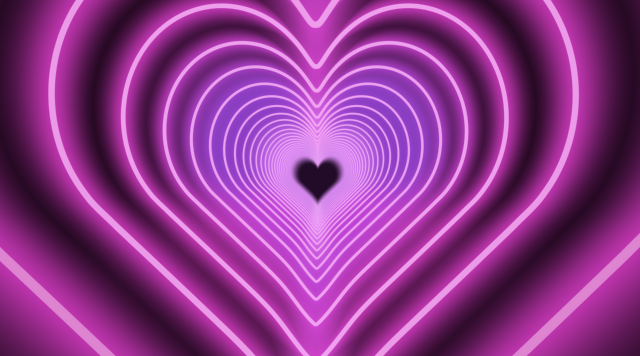
This background is drawn by a WebGL 1 fragment shader. Its source:

```glsl
precision highp float;
uniform vec2 u_resolution;

#define VANISHING_POINT vec2(0.497, 0.493)
#define DEPTH_SCALE 2.006
#define RING_OFFSET 0.72
#define TUBE_WIDTH 0.0122
#define GLOW_SPREAD 0.34
#define CORE_SIZE 0.061
#define DARK vec3(0.08, 0.015, 0.075)
#define MAGENTA vec3(0.69, 0.19, 0.63)
#define VIOLET vec3(0.53, 0.24, 0.75)
#define ORCHID vec3(0.71, 0.26, 0.80)
#define LILAC vec3(0.80, 0.49, 0.92)
#define TUBE vec3(0.95, 0.67, 0.95)

// Half width of the heart, centred on the origin, that passes through p
float heartScale(vec2 p) {
  float r = length(p) + 1e-5;

  // Straight flanks, drawn out a little at the tip
  float x = sqrt(p.x * p.x + 0.0001 * r * r);
  float tip = max(-p.y / r, 0.0);
  float flare = 1.0 - 0.07 * exp(-20.0 * (1.0 - tip * tip));
  float flank = (0.95 * x - p.y) / 0.893 * flare;

  // Elliptical lobes, met by a ray from the origin
  vec2 radii = vec2(0.51, 0.58);
  vec2 center = vec2(0.49, 0.33) / radii;
  vec2 q = vec2(sqrt(p.x * p.x + 0.0036 * r * r), p.y) / radii;
  float along = dot(q, center);
  float qq = dot(q, q) + 1e-8;
  float root = along * along - qq * (dot(center, center) - 1.0);
  float lobe = qq / max(along + sqrt(max(root, 0.0)), 0.05 * r);

  return mix(flank, lobe, smoothstep(-0.24, -0.04, p.y / r));
}

void main() {
  float pixel = 1.0 / u_resolution.y;
  vec2 p = (gl_FragCoord.xy - VANISHING_POINT * u_resolution) * pixel;
  p.x += 0.016 * length(p);
  vec2 dir = p / (length(p) + 1e-4);

  // Heart size and its slope across the canvas
  float size = max(heartScale(p), 0.004);
  vec2 e = vec2(0.001, 0.0);
  vec2 slope = vec2(heartScale(p + e.xy) - heartScale(p - e.xy),
                    heartScale(p + e.yx) - heartScale(p - e.yx)) / (2.0 * e.x);
  float steepness = max(length(slope), 0.6);

  // Evenly spaced rings in depth
  float depth = DEPTH_SCALE / size;
  float ring = max(floor(depth - RING_OFFSET + 0.5), 0.0) + RING_OFFSET;
  float phase = depth - ring;
  float ringSize = DEPTH_SCALE / ring;
  float dist = abs(size - ringSize) / steepness;

  // Glow between tubes, gathered along the notch and the tip
  float axisGlow = exp(-(dir.y > 0.0 ? 13.0 : 28.0) * dir.x * dir.x);
  float lower = smoothstep(0.25, -0.5, dir.y);
  float fill = smoothstep(3.1, 7.0, depth + 1.5 * lower);
  float glow = exp(-phase * phase / (GLOW_SPREAD * GLOW_SPREAD));
  glow = mix(max(glow, 0.95 * axisGlow), 1.0, fill);

  // Magenta outside, violet within, lilac near the core
  vec3 inner = mix(VIOLET, ORCHID, max(lower, axisGlow));
  vec3 outer = mix(MAGENTA, vec3(0.78, 0.25, 0.76), axisGlow);
  vec3 light = mix(outer, inner, smoothstep(3.2, 7.5, depth));
  light = mix(light, LILAC, smoothstep(0.22, 0.08, size));
  float nearNotch = axisGlow * smoothstep(0.3, 0.05, length(p));
  light = mix(light, vec3(0.92, 0.64, 0.96), 0.7 * nearNotch);
  vec3 color = mix(DARK, light, glow);

  // Tubes with a soft halo, averaged where they crowd together
  float halfWidth = TUBE_WIDTH * ringSize;
  float tube = 1.0 - smoothstep(halfWidth - 0.8 * pixel,
                                halfWidth + 0.8 * pixel, dist);
  float halo = exp(-dist / (2.5 * halfWidth));
  float spacing = size * size / (DEPTH_SCALE * steepness);
  float resolved = smoothstep(0.7, 2.6, spacing / pixel);
  color += 0.13 * halo * resolved * MAGENTA;
  vec3 tubeColor = mix(TUBE, vec3(0.88, 0.55, 0.83),
                       smoothstep(0.6, 1.1, ringSize));
  color = mix(color, tubeColor, 0.9 * mix(0.22, tube, resolved));

  // Dark heart at the far end
  float core = 1.0 - smoothstep(0.8 * CORE_SIZE, 1.3 * CORE_SIZE, size);
  color = mix(color, vec3(0.13, 0.045, 0.16), core);

  gl_FragColor = vec4(clamp(color, 0.0, 1.0), 1.0);
}
```
